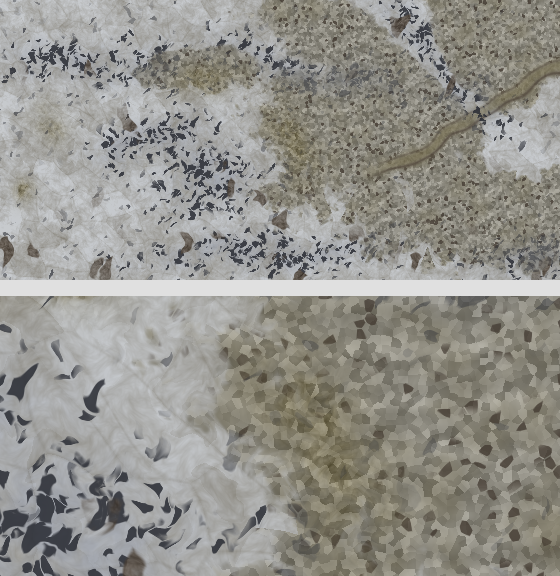
Top, the full canvas; bottom, a detail of the centre.
This texture is drawn by a Shadertoy shader. Its source:

```glsl
const vec3 WHITE = vec3(0.76, 0.77, 0.78);
const vec3 WARM_GREY = vec3(0.57, 0.56, 0.53);
const vec3 SAND = vec3(0.55, 0.54, 0.50);
const vec3 OLIVE = vec3(0.47, 0.44, 0.33);
const vec3 BROWN = vec3(0.31, 0.27, 0.23);
const vec3 BLUE_GREY = vec3(0.47, 0.49, 0.54);
const vec3 BLUE_BLACK = vec3(0.16, 0.17, 0.20);

vec2 hash2(vec2 p) {
    vec2 q = vec2(dot(p, vec2(127.1, 311.7)), dot(p, vec2(269.5, 183.3)));
    return fract(sin(q) * 43758.55);
}

mat2 turn(float a) {
    return mat2(cos(a), sin(a), -sin(a), cos(a));
}

// Cellular noise: nearest distance, gap to the second nearest, cell id
vec3 cells(vec2 p) {
    vec2 base = floor(p), nearest = base;
    float d1 = 9.0, d2 = 9.0;
    for (int j = -1; j <= 1; j++)
    for (int i = -1; i <= 1; i++) {
        vec2 cell = base + vec2(i, j);
        float d = length(cell + hash2(cell) - p);
        if (d < d1) { d2 = d1; d1 = d; nearest = cell; }
        else d2 = min(d2, d);
    }
    return vec3(d1, d2 - d1, hash2(nearest + 17.3).x);
}

// Cellular octaves centred on zero
float clouds(vec2 p) {
    float sum = 0.0, amp = 0.7;
    for (int i = 0; i < 3; i++) {
        sum += amp * (0.45 - cells(p).x);
        p = mat2(1.6, 1.2, -1.2, 1.6) * p + 3.7;
        amp *= 0.6;
    }
    return sum;
}

// Layered sines that bend the coordinates
vec2 bend(vec2 p, float freq, float amp) {
    for (int i = 0; i < 4; i++) {
        p += amp * sin(p.yx * freq + vec2(1.3, 4.1) * float(i + 1));
        p = turn(0.7) * p;
        freq *= 1.8;
        amp *= 0.55;
    }
    return turn(-2.8) * p;
}

float ellipse(vec2 p, vec2 centre, vec2 radius, float angle) {
    return 1.0 - length(turn(-angle) * (p - centre) / radius);
}

float glow(vec2 p, vec2 centre, vec2 radius, float angle) {
    vec2 q = turn(-angle) * (p - centre) / radius;
    return exp(-dot(q, q));
}

// Angular flakes that fill the given share of the cells
float flakes(vec2 p, float share) {
    vec3 c = cells(p);
    return smoothstep(c.z - 0.03, c.z + 0.05, share - 0.03) * smoothstep(0.02, 0.22, c.y);
}

float stripe(float x, float width) {
    return exp(-x * x / (width * width));
}

void mainImage(out vec4 fragColor, in vec2 fragCoord) {
    vec2 p = fragCoord / iResolution.y;
    vec2 w = bend(p, 9.0, 0.018);
    vec2 rough = bend(p, 70.0, 0.006);
    float broad = clouds(w * 7.0);
    float medium = clouds(rough * 22.0 + 5.0);
    float fine = clouds(rough * 60.0 + 9.0);

    // Flow lines that rise to the right
    float flow = w.y - 0.385 - 0.37 * smoothstep(1.3, 2.05, w.x);
    float ridge = glow(w, vec2(1.50, 0.84), vec2(0.32, 0.05), -0.8);
    float rightPatch = glow(w, vec2(1.91, 0.53), vec2(0.21, 0.10), 0.7);

    // Sandy region with toothed lower edges
    float sand = max(ellipse(w, vec2(1.38, 0.58), vec2(0.44, 0.27), 0.1),
                     ellipse(w, vec2(1.86, 0.86), vec2(0.48, 0.26), 0.35));
    sand = max(sand, ellipse(w, vec2(1.74, 0.27), vec2(0.46, 0.21), -0.1));
    sand = max(sand, ellipse(w, vec2(1.16, 0.90), vec2(0.27, 0.12), -0.2));
    sand = max(sand, ellipse(w, vec2(0.74, 0.74), vec2(0.22, 0.08), -0.1));
    float teeth = cells(w * vec2(9.0, 3.5)).z - 0.55;
    sand += 0.6 * broad + 0.35 * medium - 0.9 * ridge - 1.1 * rightPatch;
    sand -= 0.7 * teeth * smoothstep(0.45, 0.3, p.y);
    sand = smoothstep(-0.1, 0.1, sand);

    // Pale crystals with faceted faces
    vec3 facet = cells(turn(0.6) * w * vec2(8.0, 13.0));
    vec3 chip = cells(rough * vec2(26.0, 20.0));
    float tone = 0.68 + 0.35 * (facet.z - 0.5) + 0.3 * (chip.z - 0.5);
    tone += 0.6 * broad + 0.5 * medium + 0.5 * fine;
    tone -= 0.22 * (1.0 - smoothstep(0.0, 0.08, facet.y));
    vec3 color = mix(WARM_GREY, WHITE, clamp(tone, -0.3, 1.1));

    // Fine grained sand, banded along the flow
    vec3 grain = cells(p * 105.0);
    float bands = sin(flow * 85.0 + 3.0 * broad) + 0.6 * sin(flow * 190.0 + 2.0);
    vec3 sandColor = SAND + 0.025 * bands + 0.10 * medium + 0.22 * (grain.z - 0.5);
    sandColor = mix(sandColor, OLIVE, 0.3 * smoothstep(-0.1, 0.4, broad));
    sandColor = mix(sandColor, BROWN * 0.85, 0.8 * flakes(p * 80.0 + 4.0, 0.13 + 0.03 * bands));
    color = mix(color, sandColor, sand);

    // Olive vein with thin dark seams
    float along = smoothstep(1.28, 1.42, p.x);
    color = mix(color, OLIVE + 0.12 * fine, 0.75 * along * stripe(flow, 0.028));
    color = mix(color, BROWN, 0.7 * along * (stripe(flow + 0.022, 0.006) + 0.6 * stripe(flow - 0.02, 0.005)));

    // Ochre and olive stains
    float stain = glow(w, vec2(1.05, 0.50), vec2(0.06, 0.15), 0.2);
    stain += glow(w, vec2(0.74, 0.70), vec2(0.10, 0.06), 0.0);
    stain += glow(w, vec2(0.07, 0.29), vec2(0.04, 0.04), 0.0);
    stain += 0.7 * glow(w, vec2(0.17, 0.55), vec2(0.06, 0.07), 0.0);
    color = mix(color, OLIVE + 0.25 * fine + 0.2 * (grain.z - 0.5), clamp(stain * (0.65 + medium), 0.0, 0.8));

    // Clusters of blue-black flakes
    float cluster = glow(w, vec2(0.50, 0.50), vec2(0.18, 0.06), 0.25);
    cluster += glow(w, vec2(0.73, 0.36), vec2(0.16, 0.11), 0.0);
    cluster += 0.8 * glow(w, vec2(0.35, 0.78), vec2(0.32, 0.07), 0.0);
    cluster += 0.9 * glow(w, vec2(1.12, 0.76), vec2(0.34, 0.06), -0.25);
    cluster += 0.9 * glow(w, vec2(0.98, 0.10), vec2(0.40, 0.06), 0.05);
    cluster += 0.9 * glow(w, vec2(1.92, 0.09), vec2(0.18, 0.06), 0.1);
    cluster += 0.7 * ridge + 0.7 * glow(w, vec2(1.70, 0.64), vec2(0.07, 0.09), 0.0);
    float density = clamp(cluster * (0.55 + 1.2 * broad + medium), 0.0, 0.8);
    color = mix(color, BLUE_GREY, 0.55 * density);
    float specks = max(flakes(rough * vec2(48.0, 36.0), 0.03 + 0.55 * density),
                       flakes(turn(0.8) * rough * vec2(90.0, 60.0), 0.05 + 0.5 * density));
    color = mix(color, BLUE_BLACK, 0.85 * specks * (1.0 - 0.5 * sand));

    // Larger brown crystals
    float low = smoothstep(0.5, 0.1, p.y);
    float crystals = flakes(bend(p, 30.0, 0.012) * vec2(24.0, 15.0), 0.03 + 0.05 * low + 0.16 * density);
    color = mix(color, BROWN + 0.25 * fine, 0.85 * crystals * (1.0 - 0.6 * sand));

    fragColor = vec4(clamp(color, 0.0, 1.0), 1.0);
}
```
